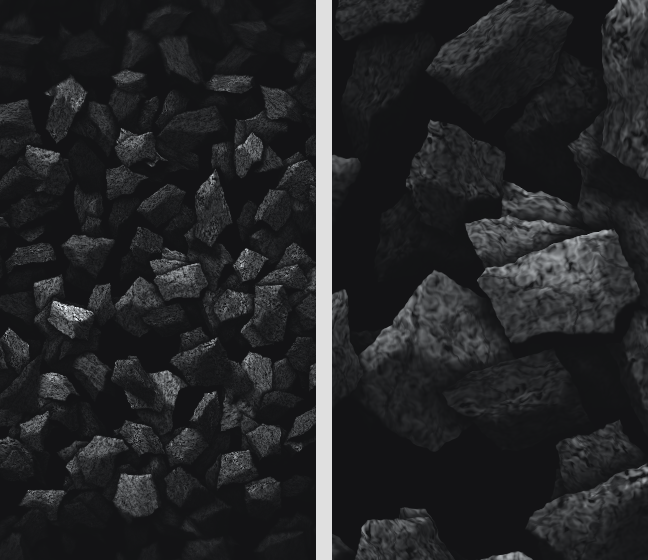
Left: the whole. Right: its middle third, enlarged.
Reproduce this texture procedurally as a Shadertoy shader.

```glsl
// Heap of dark crushed stones with faceted faces, lit in a soft central band.

float hash(vec2 p) {
    vec3 q = fract(vec3(p.xyx) * 0.1031);
    q += dot(q, q.yzx + 33.33);
    return fract((q.x + q.y) * q.z);
}

vec2 gradient(vec2 cell) {
    float a = 6.2832 * hash(cell + 7.3);
    return vec2(cos(a), sin(a));
}

// Gradient noise, roughly -0.7 to 0.7
float noise(vec2 p) {
    vec2 i = floor(p), f = p - i;
    vec2 u = f * f * f * (f * (f * 6.0 - 15.0) + 10.0);
    vec2 e = vec2(1.0, 0.0);
    float low = mix(dot(gradient(i), f), dot(gradient(i + e), f - e), u.x);
    float high = mix(dot(gradient(i + e.yx), f - e.yx), dot(gradient(i + 1.0), f - 1.0), u.x);
    return mix(low, high, u.y);
}

float fbm(vec2 p) {
    float sum = 0.0, amp = 0.6;
    for (int i = 0; i < 4; i++) {
        sum += amp * noise(p);
        p = mat2(1.6, 1.2, -1.2, 1.6) * p + 5.7;
        amp *= 0.6;
    }
    return sum;
}

mat2 rotation(float a) {
    return mat2(cos(a), sin(a), -sin(a), cos(a));
}

// Adds one plane of the stone, weighted so that the lowest plane wins
void addFacet(float height, vec2 slope, inout vec4 blend) {
    float w = exp(-80.0 * clamp(height, -0.3, 0.7));
    blend += w * vec4(normalize(vec3(slope, 1.0)), 1.0);
}

// Irregular convex outline; the blended facet normal goes to the out value
float stoneShape(vec2 q, vec2 seed, out vec3 normal) {
    float d = -1.0;
    vec4 blend = vec4(0.0);
    for (int i = 0; i < 6; i++) {
        vec2 s = seed + float(i) * 11.7;
        float angle = (float(i) + 0.65 * hash(s)) * 6.2832 / 6.0;
        vec2 dir = vec2(cos(angle), sin(angle));
        float side = dot(q, dir) - mix(0.22, 0.46, hash(s + 1.9));
        float slope = mix(0.35, 2.2, hash(s + 2.6));
        addFacet(-side * slope, dir * slope, blend);
        d = max(d, side);
    }
    // Two tilted planes split the top along a ridge
    for (int i = 0; i < 2; i++) {
        vec2 s = seed + float(i) * 5.3;
        vec2 tilt = 1.1 * vec2(hash(s + 3.1), hash(s + 4.7)) - 0.55;
        addFacet(0.14 - dot(q, tilt), tilt, blend);
    }
    normal = normalize(blend.xyz / blend.w);
    return d;
}

// Rock surface: grain, streaks, pale mottling and thin cracks
float rockTexture(vec2 q, vec2 seed, float sharpness) {
    vec2 p = q + seed * 3.7;
    float streak = fbm(p * vec2(6.0, 15.0));
    float grain = noise(p * 21.0) + 1.1 * noise(p * 40.0);
    float patches = smoothstep(0.0, 0.3, fbm(p * 4.0 + 9.0));
    float crack = 1.0 - smoothstep(0.0, 0.05, abs(noise(p * 2.6) + 0.15 * streak));
    float tone = 1.0 + 1.05 * streak + sharpness * 0.95 * grain;
    tone += patches * step(0.65, hash(seed + 8.8)) * (0.6 + 2.0 * sharpness * grain);
    return max(tone * (1.0 - 0.55 * crack * sharpness), 0.05);
}

void mainImage(out vec4 fragColor, in vec2 fragCoord) {
    vec2 uv = fragCoord / iResolution.xy;
    vec2 p = fragCoord / iResolution.x;
    float defocus = smoothstep(0.28, 0.52, abs(uv.y - 0.47));
    vec2 chips = 0.012 * vec2(fbm(p * 20.0), fbm(p * 20.0 + 40.0));
    vec3 lightDir = normalize(vec3(-0.3, 0.65, 0.7));
    float light = 0.0;

    // Layers from the buried stones up to the sparse top ones
    for (int layer = 0; layer < 5; layer++) {
        float rise = float(layer) / 4.0;
        float size = 0.145 + 0.075 * fract(float(layer) * 0.62 + 0.3);
        vec2 g = rotation(float(layer) * 0.7) * (p + chips) / size + float(layer) * 23.4 + 60.0;
        float soft = 0.8 / (iResolution.x * size) + 0.05 * defocus;

        for (int k = 0; k < 9; k++) {
            vec2 cell = floor(g) + vec2(k % 3, k / 3) - 1.0;
            vec2 seed = cell + float(layer) * 31.0;
            if (hash(seed + 0.5) > mix(0.95, 0.4, rise)) continue;
            vec2 jitter = 0.5 * vec2(hash(seed + 1.3), hash(seed + 2.2)) - 0.25;
            float turn = 6.2832 * hash(seed + 6.4);
            float stretch = mix(1.0, 1.38, hash(seed + 5.1));
            vec2 q = rotation(turn) * (g - cell - 0.5 - jitter);
            q *= vec2(1.0 / stretch, stretch);

            vec3 n;
            float d = stoneShape(q, seed, n);
            if (d > 0.16) continue;

            // Contact shadow falls on whatever lies beneath
            light *= mix(0.08, 1.0, smoothstep(-0.02, 0.15, d));
            if (d > soft) continue;
            n.xy = rotation(-float(layer) * 0.7) * (rotation(-turn) * n.xy);
            float lambert = pow(max(dot(n, lightDir), 0.0), 2.2);
            float albedo = 0.12 + 0.95 * pow(hash(seed + 9.6), 1.7);
            float rim = 0.3 * smoothstep(-0.05, -0.01, d) * max(n.y, 0.0);
            float tone = rockTexture(q, seed, 1.0 - 0.8 * defocus);
            float shade = albedo * mix(0.35, 1.0, rise) * (lambert + rim) * tone;
            light = mix(light, shade, smoothstep(soft, -soft, d));
        }
    }

    // Light pools in the middle and fades at the top, bottom and sides
    float pool = smoothstep(-0.05, 0.33, uv.y) * smoothstep(1.04, 0.6, uv.y);
    pool = mix(0.1, 1.0, pool) * (1.0 - 0.3 * pow(abs(uv.x * 2.0 - 1.0), 3.0));
    light *= 0.85 * pool;
    light = light / (1.0 + 0.55 * light);
    vec3 color = vec3(0.074, 0.076, 0.082) + light * vec3(0.98, 1.0, 1.01);
    fragColor = vec4(color, 1.0);
}
```
